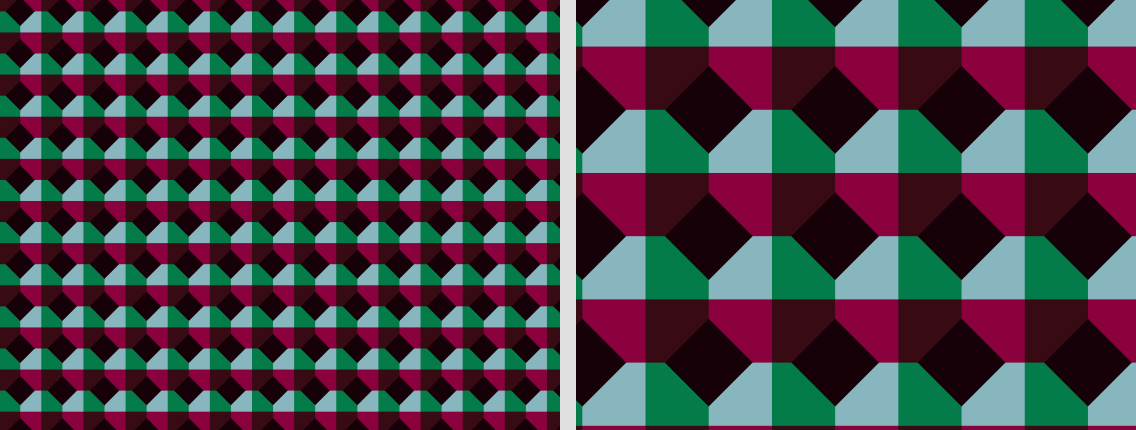
Left: the whole. Right: its middle third, enlarged.
Write a Shadertoy shader that draws this pattern.

```glsl
// Faceted grid: every square cell is split into four coloured quarters,
// with a dark diamond laid over the point where the quarters meet.
// Cells come from fract; edges are smoothed from signed distances.

#define CELLS_ACROSS 13.29
#define FIRST_CENTRE vec2(0.480, 0.270)   // in cells, from the top left
#define DIAMOND_RADIUS 0.347              // half diagonal, in cells
#define DIAMOND_COLOR vec3(0.086, 0.004, 0.035)
#define MAROON vec3(0.220, 0.040, 0.080)
#define CRIMSON vec3(0.540, 0.005, 0.240)
#define GREEN vec3(0.015, 0.485, 0.290)
#define PALE_BLUE vec3(0.535, 0.715, 0.745)

// Distance to the nearest half-cell line, positive right of and below centre
vec2 halfCellDistance(vec2 q) {
    return sign(q) * (0.25 - abs(abs(q) - 0.25));
}

// Signed distance to a diamond centred on the origin
float diamondDistance(vec2 q, float radius) {
    return (abs(q.x) + abs(q.y) - radius) * 0.70711;
}

void mainImage(out vec4 fragColor, in vec2 fragCoord) {
    // Cell space, with y running down from the top edge
    float pixel = CELLS_ACROSS / iResolution.x;
    vec2 fromTopLeft = vec2(fragCoord.x, iResolution.y - fragCoord.y);
    vec2 p = fromTopLeft * pixel - FIRST_CENTRE;
    vec2 q = fract(p + 0.5) - 0.5;

    // Four quarters
    vec2 side = clamp(halfCellDistance(q) / pixel + 0.5, 0.0, 1.0);
    vec3 upper = mix(MAROON, CRIMSON, side.x);
    vec3 lower = mix(GREEN, PALE_BLUE, side.x);
    vec3 color = mix(upper, lower, side.y);

    // Diamond on top
    float d = diamondDistance(q, DIAMOND_RADIUS);
    color = mix(color, DIAMOND_COLOR, clamp(0.5 - d / pixel, 0.0, 1.0));

    fragColor = vec4(color, 1.0);
}
```
